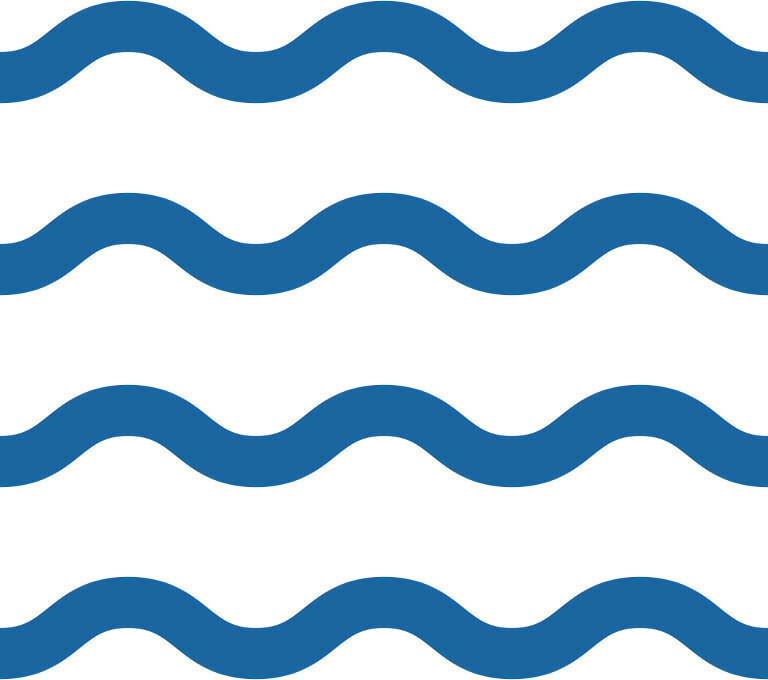
This pattern is drawn by a Shadertoy shader. Its source:

```glsl
// Rows of thick blue waves on white, each half wave an S-shaped cubic curve.

const vec3 PAPER_COLOR = vec3(1.0);
const vec3 WAVE_COLOR = vec3(0.102, 0.400, 0.631);

// Lengths are in units of 1/60 of the canvas width.
const float UNITS_ACROSS = 60.0;
const float WAVELENGTH = 20.0;
const float ROW_SPACING = 15.0;
const float AMPLITUDE = 2.0;
const float STROKE_WIDTH = 4.0;
const int CURVE_STEPS = 32;

// Cubic Bezier from trough (t = 0) to crest (t = 1), level at both ends.
vec2 halfWavePoint(float t) {
    float halfLength = 0.5 * WAVELENGTH;
    float x = halfLength * t * (1.5 - 1.5 * t + t * t);
    float y = AMPLITUDE * (2.0 * t * t * (3.0 - 2.0 * t) - 1.0);
    return vec2(x, y);
}

float segmentDistance(vec2 p, vec2 a, vec2 b) {
    vec2 ab = b - a;
    float along = clamp(dot(p - a, ab) / dot(ab, ab), 0.0, 1.0);
    return length(p - a - ab * along);
}

float halfWaveDistance(vec2 p) {
    float nearest = 1e5;
    vec2 start = halfWavePoint(0.0);
    for (int i = 1; i <= CURVE_STEPS; i++) {
        vec2 end = halfWavePoint(float(i) / float(CURVE_STEPS));
        nearest = min(nearest, segmentDistance(p, start, end));
        start = end;
    }
    return nearest;
}

void mainImage(out vec4 fragColor, in vec2 fragCoord) {
    float pixel = UNITS_ACROSS / iResolution.x;
    vec2 p = vec2(fragCoord.x, fragCoord.y - 0.5 * iResolution.y) * pixel;

    // Mirror about troughs and crests; rows sit evenly about mid-height.
    p.x = abs(p.x - WAVELENGTH * round(p.x / WAVELENGTH));
    p.y = mod(p.y, ROW_SPACING) - 0.5 * ROW_SPACING;

    // Antialiased stroke
    float edge = halfWaveDistance(p) - 0.5 * STROKE_WIDTH;
    float coverage = clamp(0.5 - edge / pixel, 0.0, 1.0);
    fragColor = vec4(mix(PAPER_COLOR, WAVE_COLOR, coverage), 1.0);
}
```
